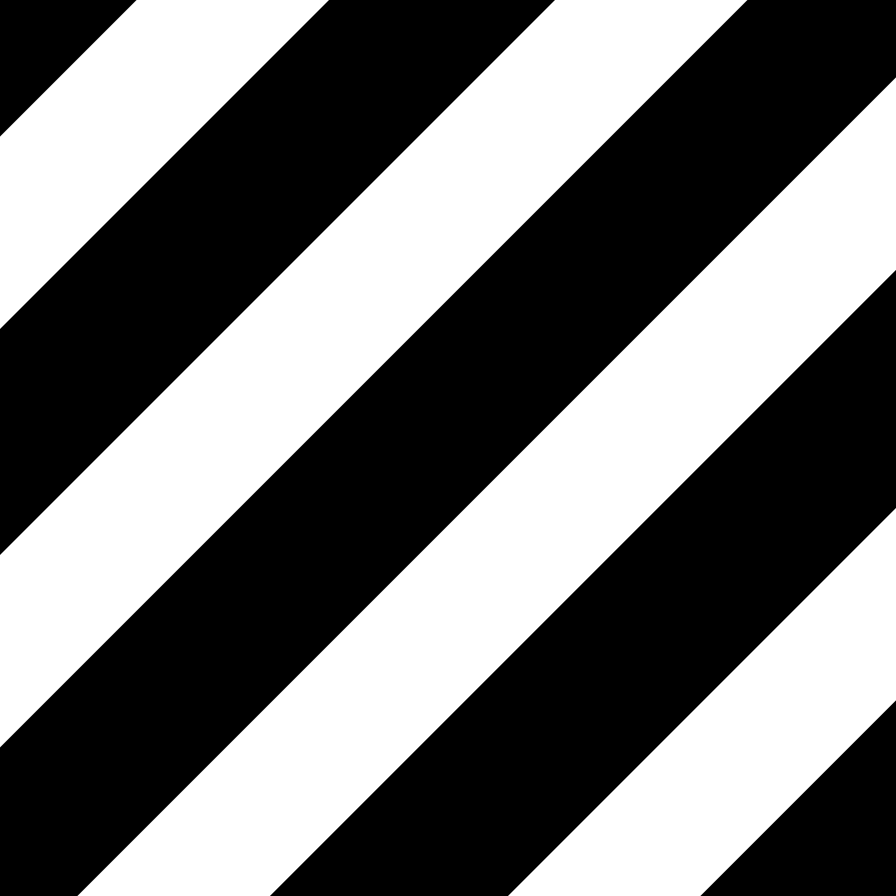
Reproduce this pattern procedurally as a Shadertoy shader.

```glsl
#define STRIPE_COUNT 4
#define FIRST_CENTER 0.2598
#define PITCH 0.467
#define LAST_SHIFT 0.0135
#define HALF_WIDTH 0.1074
#define DARK vec3(0.0)
#define LIGHT vec3(1.0)

// Position of a stripe's centre along the falling diagonal axis
float stripeCenter(int index) {
    float shift = index == STRIPE_COUNT - 1 ? LAST_SHIFT : 0.0;
    return FIRST_CENTER + PITCH * float(index) + shift;
}

// Signed distance to the nearest diagonal stripe, negative inside
float stripeDistance(vec2 p) {
    float axis = p.x + 1.0 - p.y;
    float nearest = 10.0;
    for (int i = 0; i < STRIPE_COUNT; i++) {
        nearest = min(nearest, abs(axis - stripeCenter(i)) - HALF_WIDTH);
    }
    return nearest * inversesqrt(2.0);
}

void mainImage(out vec4 fragColor, in vec2 fragCoord) {
    vec2 p = fragCoord / iResolution.y;
    float pixel = 1.0 / iResolution.y;

    // Edge smoothing about one pixel wide
    float coverage = clamp(0.5 - stripeDistance(p) / pixel, 0.0, 1.0);
    fragColor = vec4(mix(DARK, LIGHT, coverage), 1.0);
}
```
